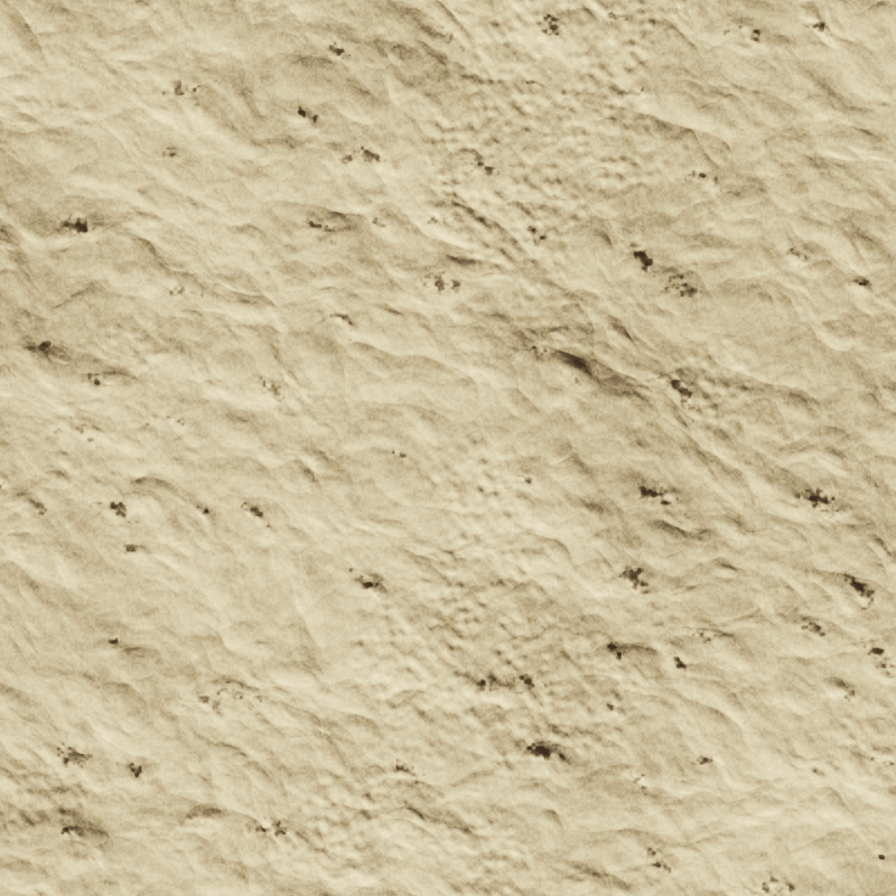
Reproduce this texture procedurally as a Shadertoy shader.

```glsl
// Trampled dry beach sand: crisp-lipped hollows, low ridges and dark crumbly pits under raking light.

const vec2 LIGHT = vec2(0.35, 0.937);     // direction towards the sun
const float GRAIN_ANGLE = -0.48;          // heading of ridges and hollows
const float RIDGE_STRETCH = 1.4;          // length to width of the ridges
const float SLOPE_STEP = 0.0013;          // distance used to measure slope
const float CONTRAST = 1.3;
const float PIT_CELL = 0.075;
const float PIT_CHANCE = 0.42;
const vec2 PIT_SIZE = vec2(0.021, 0.009); // half length, half width
const float CRUMB_SCALE = 120.0;
const float SPECK_SCALE = 400.0;

const int TONES = 8;
const vec3 SAND[TONES] = vec3[TONES](
    vec3(0.24, 0.18, 0.12), vec3(0.40, 0.33, 0.23), vec3(0.57, 0.49, 0.36),
    vec3(0.69, 0.62, 0.47), vec3(0.76, 0.69, 0.55), vec3(0.81, 0.76, 0.63),
    vec3(0.86, 0.82, 0.70), vec3(0.91, 0.88, 0.78));
const float LEVEL[TONES] = float[TONES](-4.2, -2.9, -1.95, -1.22, -0.62, 0.1, 1.06, 2.6);

float hash(vec2 p) {
    vec3 q = fract(p.xyx * 0.1031);
    q += dot(q, q.yzx + 33.33);
    return fract((q.x + q.y) * q.z);
}

vec2 hash2(vec2 p) {
    return vec2(hash(p + 17.0), hash(p + 71.0));
}

float noise(vec2 p) {
    vec2 cell = floor(p), f = fract(p);
    f = f * f * f * (f * (f * 6.0 - 15.0) + 10.0);
    float low = mix(hash(cell), hash(cell + vec2(1, 0)), f.x);
    float high = mix(hash(cell + vec2(0, 1)), hash(cell + vec2(1, 1)), f.x);
    return mix(low, high, f.y);
}

// Expresses p in axes turned by the given angle.
vec2 turn(vec2 p, float angle) {
    float c = cos(angle), s = sin(angle);
    return vec2(c * p.x + s * p.y, c * p.y - s * p.x);
}

// Scattered oval bowls that cut into each other with sharp lips; 1 is the full depth.
float bowls(vec2 p, float size, float chance) {
    p /= size;
    float depth = 0.0;
    for (int y = -1; y <= 1; y++)
    for (int x = -1; x <= 1; x++) {
        vec2 cell = floor(p) + vec2(x, y);
        vec2 id = cell + floor(size * 5000.0);
        if (hash(id) > chance) continue;
        vec2 random = hash2(id);
        vec2 d = turn(p - cell - 0.5 - 0.8 * (random - 0.5), GRAIN_ANGLE + 1.6 * (random.x - 0.5));
        float scale = mix(0.55, 1.0, random.y);
        float r = length(d / (vec2(0.56, 0.37) * scale));
        depth = max(depth, scale * (1.0 - r * r));
    }
    return depth;
}

// Sparse ragged holes: x is the dark core, y the disturbed sand around it.
vec2 pits(vec2 p) {
    vec2 result = vec2(0.0);
    float ragged = 1.5 * (noise(p * 110.0) - 0.5) + 1.3 * (noise(p * 230.0) - 0.5);
    for (int y = -1; y <= 1; y++)
    for (int x = -1; x <= 1; x++) {
        vec2 cell = floor(p / PIT_CELL) + vec2(x, y);
        vec2 id = cell + 140.0;
        if (hash(id) > PIT_CHANCE) continue;
        vec2 random = hash2(id);
        vec2 d = p - (cell + 0.5 + 0.8 * (random - 0.5)) * PIT_CELL;
        d = turn(d, GRAIN_ANGLE + 1.1 * (random.y - 0.5));
        // Bent, so that holes hug the upper lip of a hollow
        d /= PIT_SIZE * mix(0.4, 1.15, hash(id + 9.0));
        d.y += 0.5 * d.x * d.x;
        float r = length(d);
        result.x = max(result.x, 1.0 - smoothstep(-0.4, 1.05, r + ragged));
        result.y = max(result.y, exp(-0.35 * r * r));
    }
    return result;
}

float sandHeight(vec2 p) {
    p += 0.026 * (vec2(noise(turn(p, 0.6) * 9.0), noise(turn(p, 0.9) * 9.0 + 40.0)) - 0.5);
    p += 0.010 * (vec2(noise(turn(p, 0.2) * 31.0), noise(turn(p, 0.5) * 31.0 + 60.0)) - 0.5);
    vec2 q = turn(p, GRAIN_ANGLE) * vec2(1.0, RIDGE_STRETCH);
    float h = 0.036 * noise(q * 7.0);
    // Sharp crests
    h -= 0.011 * abs(2.0 * noise(turn(q, 0.3) * 15.0 + 5.0) - 1.0);
    h -= 0.0036 * abs(2.0 * noise(turn(q, -0.5) * 34.0 + 15.0) - 1.0);
    // Finer ripples
    h += 0.010 * noise(turn(q, -0.35) * 28.0 + 11.0);
    h += 0.0048 * noise(turn(q, 0.4) * 60.0 + 23.0);
    h += 0.0016 * noise(q * 130.0 + 31.0);
    // Footprints and smaller hollows
    h -= 0.0125 * bowls(p, 0.105, 0.55);
    h -= 0.0085 * bowls(p + 0.37, 0.062, 0.6);
    h -= 0.0045 * bowls(p + 0.71, 0.036, 0.5);
    return h - 0.007 * pits(p).y;
}

vec3 sandColor(float tone) {
    vec3 color = SAND[0];
    for (int i = 1; i < TONES; i++) {
        float blend = clamp((tone - LEVEL[i - 1]) / (LEVEL[i] - LEVEL[i - 1]), 0.0, 1.0);
        color = mix(color, SAND[i], blend);
    }
    return color;
}

void mainImage(out vec4 fragColor, in vec2 fragCoord) {
    vec2 p = fragCoord / iResolution.y + 2.0;

    // Raking light
    vec2 stepToSun = LIGHT * SLOPE_STEP;
    float slope = (sandHeight(p - stepToSun) - sandHeight(p + stepToSun)) / (2.0 * SLOPE_STEP);
    float tone = CONTRAST * slope + 0.1;

    // Broad damp patches
    tone += 1.1 * (noise(turn(p, 0.7) * 4.0 + 3.0) - 0.5);

    // Dark pits and loose crumbs
    vec2 pit = pits(p);
    float loose = max(pit.y, smoothstep(0.6, 0.85, noise(turn(p, 0.4) * 7.0 + 50.0)));
    vec2 crumb = turn(p, 0.8) * CRUMB_SCALE;
    vec2 crumbToSun = turn(LIGHT, 0.8) * 0.5;
    tone += 2.8 * loose * (noise(crumb) - noise(crumb + crumbToSun));
    tone -= 3.0 * pit.x;

    // Single grains
    tone += 0.7 * (noise(p * SPECK_SCALE) - 0.5) + 0.45 * (noise(p * SPECK_SCALE * 0.47) - 0.5);

    fragColor = vec4(sandColor(tone), 1.0);
}
```
